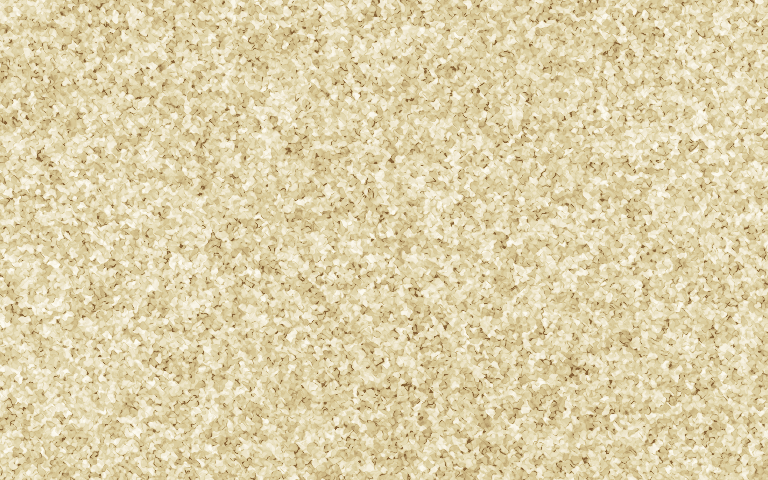
This texture is drawn by a WebGL 1 fragment shader. Its source:

```glsl
precision highp float;
uniform vec2 u_resolution;

// Sizes, in cells per canvas height
const float GRAIN_SCALE = 68.0;
const float GRIT_SCALE = 145.0;
const float WARP_AMOUNT = 0.16;

// Shape of the grains
const float JITTER = 0.85;
const float STRETCH = 1.3;
const float SIZE_SPREAD = 0.22;
const float GAP_WIDTH = 0.36;

// Contrast, in steps of the colour ramp
const float BASE_TONE = 3.8;
const float GRAIN_CONTRAST = 3.7;
const float GRIT_CONTRAST = 2.5;
const float GAP_DEPTH = 0.6;
const float PIT_DEPTH = 4.2;
const float CLOUD_DEPTH = 0.14;

// Colour ramp, dark to light
const vec3 PIT_BROWN = vec3(0.52, 0.38, 0.21);
const vec3 BARK = vec3(0.69, 0.58, 0.39);
const vec3 TAN = vec3(0.78, 0.69, 0.49);
const vec3 STRAW = vec3(0.84, 0.77, 0.57);
const vec3 SAND = vec3(0.87, 0.82, 0.65);
const vec3 CREAM = vec3(0.91, 0.87, 0.73);
const vec3 IVORY = vec3(0.94, 0.91, 0.82);
const vec3 CHALK = vec3(0.99, 0.98, 0.94);

vec4 hash4(vec2 p) {
  vec4 q = fract(p.xyxy * vec4(0.1031, 0.1030, 0.0973, 0.1099));
  q += dot(q, q.wzxy + 33.33);
  return fract((q.xxyz + q.yzzw) * q.zywx);
}

// Layered sines that roughen the outlines
vec2 warp(vec2 p) {
  return sin(p.yx * 3.1 + 1.7 * sin(p * 1.3)) + 0.6 * sin(p.yx * 6.7 + p * 2.3);
}

// Cellular chips: x = tone, y = distance to the border, z = second random value
vec3 chips(vec2 p, float seed, float softness) {
  vec2 cell = floor(p);
  float nearest = 9.0;
  float second = 9.0;
  vec2 nearValue = vec2(0.5);
  vec2 nextValue = vec2(0.5);
  for (int j = -1; j <= 1; j++) {
    for (int i = -1; i <= 1; i++) {
      vec2 id = cell + vec2(float(i), float(j));
      vec4 rnd = hash4(id + seed);
      vec4 form = hash4(id + seed + 271.0);
      vec2 d = id + 0.5 + JITTER * (rnd.xy - 0.5) - p;
      float angle = 6.2832 * form.x;
      float c = cos(angle);
      float s = sin(angle);
      d = vec2(c * d.x + s * d.y, c * d.y - s * d.x);
      d *= vec2(1.0 / STRETCH, STRETCH);
      float dist = length(d) - SIZE_SPREAD * (form.y - 0.5);
      if (dist < nearest) {
        second = nearest;
        nextValue = nearValue;
        nearest = dist;
        nearValue = rnd.zw;
      } else if (dist < second) {
        second = dist;
        nextValue = rnd.zw;
      }
    }
  }
  float border = second - nearest;
  float own = 0.5 + 0.5 * smoothstep(0.0, softness, border);
  vec2 value = mix(nextValue, nearValue, own);
  return vec3(value.x, border, value.y);
}

vec3 ramp(float tone) {
  vec3 color = mix(PIT_BROWN, BARK, clamp(tone + 1.0, 0.0, 1.0));
  color = mix(color, TAN, clamp(tone, 0.0, 1.0));
  color = mix(color, STRAW, clamp(tone - 1.0, 0.0, 1.0));
  color = mix(color, SAND, clamp(tone - 2.0, 0.0, 1.0));
  color = mix(color, CREAM, clamp(tone - 3.0, 0.0, 1.0));
  color = mix(color, IVORY, clamp(tone - 4.0, 0.0, 1.0));
  return mix(color, CHALK, clamp(0.6 * (tone - 5.0), 0.0, 1.0));
}

void main() {
  vec2 uv = gl_FragCoord.xy / u_resolution.y;
  float pixel = 1.0 / u_resolution.y;

  // Large chips over fine grit
  vec2 p = uv * GRAIN_SCALE;
  vec3 grain = chips(p + WARP_AMOUNT * warp(p), 17.0, GRAIN_SCALE * pixel);
  vec3 grit = chips(uv * GRIT_SCALE, 613.0, GRIT_SCALE * pixel);

  // Gaps between chips, with brown pits here and there
  float gap = 1.0 - smoothstep(0.0, GAP_WIDTH, grain.y);
  float pit = grit.z * grit.z * grit.z;

  // Faint uneven shade across the sheet
  float cloud = sin(uv.x * 4.3 + 1.5 * sin(uv.y * 3.7)) + sin(uv.y * 5.9 - uv.x * 2.1);

  float tone = BASE_TONE + CLOUD_DEPTH * cloud;
  tone += GRAIN_CONTRAST * (grain.x - 0.5);
  tone += GRIT_CONTRAST * (grit.x - 0.5);
  tone -= gap * (GAP_DEPTH + PIT_DEPTH * pit);
  gl_FragColor = vec4(ramp(tone), 1.0);
}
```
